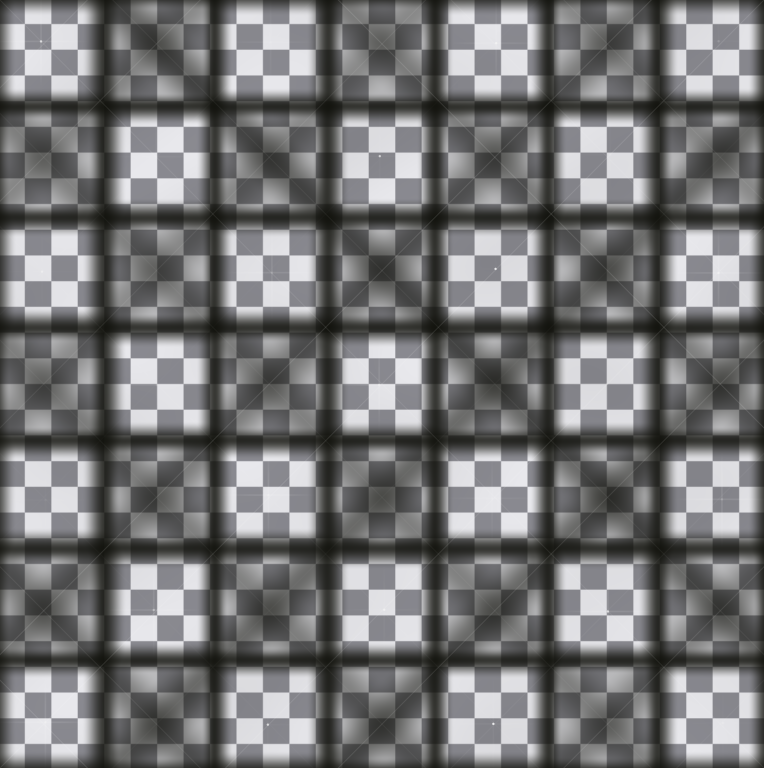
This pattern is drawn by a Shadertoy shader. Its source:

```glsl
#define CHECKS vec2(28.88, 29.87)   // small checks across and down
#define GRID_PITCH 0.1443           // spacing of the shadow bands
#define CROSS_PITCH 0.1476          // spacing of the diagonal crosses
#define BAND_LIT 0.18               // band falloff inside bright cells
#define BAND_DIM 0.13               // band falloff inside dim cells
#define BAND_FLOOR 0.20             // light left at the core of a band
#define DIM_LEVEL 0.80              // light level of the dim cells
#define SCRATCH 0.10                // strength of the hairlines
#define HAIR 0.0007                 // hairline half width
#define PALE vec3(0.885, 0.885, 0.900)
#define SLATE vec3(0.525, 0.525, 0.550)
#define SHADOW vec3(0.065, 0.067, 0.045)

float hash(vec2 p) {
    return fract(sin(dot(p, vec2(127.1, 311.7))) * 43758.5);
}

// Square wave in [-1, 1], positive around even integers, softened by w
vec2 squareWave(vec2 p, vec2 w) {
    return clamp((abs(mod(p, 2.0) - 1.0) - 0.5) / w, -1.0, 1.0);
}

// Light along one axis of the band grid, with small shifts per band
float bandLight(float g, float seed, float width) {
    float id = floor(g);
    float h = hash(vec2(id, seed));
    float dist = abs(g - id - 0.5 - 0.04 * (h - 0.5));
    float reach = width * mix(0.9, 1.15, hash(vec2(seed, id)));
    return mix(BAND_FLOOR, 1.0, smoothstep(0.0, reach, dist));
}

// Dark valley along odd diagonals, each with its own depth
float valleyLight(float s, float seed) {
    float id = floor(s * 0.5) * 2.0 + 1.0;
    float depth = mix(0.50, 0.74, hash(vec2(id, seed)));
    return mix(depth, 1.0, smoothstep(0.0, 0.42, abs(s - id)));
}

// Thin line of half width w, softened by one pixel
float hairline(float dist, float w, float px) {
    return 1.0 - smoothstep(max(w - px * 0.5, 0.0), w + px, abs(dist));
}

void mainImage(out vec4 fragColor, in vec2 fragCoord) {
    vec2 p = fragCoord / iResolution.xy - 0.5;
    float px = 1.0 / iResolution.y;

    // Checkerboard
    vec2 check = squareWave(p * CHECKS + vec2(0.0, -0.5), CHECKS * px * 0.7);
    vec3 color = mix(PALE, SLATE, 0.5 + 0.5 * check.x * check.y);

    // Alternating bright and dim cells between soft bands
    vec2 g = p / GRID_PITCH;
    vec2 side = squareWave(g, vec2(0.06));
    float lit = 0.5 + 0.5 * side.x * side.y;
    float width = mix(BAND_DIM, BAND_LIT, lit);
    float light = bandLight(g.x, 3.0, width) * bandLight(g.y, 8.0, width);

    // Diagonal crosses shade the dim cells
    vec2 d = p / CROSS_PITCH;
    vec2 diag = vec2(d.x + d.y, d.x - d.y);
    float valley = valleyLight(diag.x, 5.0) * valleyLight(diag.y, 11.0);
    light *= mix(DIM_LEVEL * valley, 1.0, lit);

    // Slow uneven wear from layered sines
    float wear = sin(p.x * 17.0 + 2.0 * sin(p.y * 11.0))
               + 0.6 * sin(p.y * 29.0 - p.x * 13.0 + 1.7);
    light *= 1.0 + 0.02 * wear;
    color = mix(SHADOW, color, clamp(light, 0.0, 1.05));

    // Faint diagonal hairlines
    float w = HAIR / CROSS_PITCH;
    float soft = px / CROSS_PITCH;
    vec2 rail = round(diag);
    float scratch = hairline(diag.x - rail.x, w, soft) * hash(vec2(rail.x, 21.0))
                  + hairline(diag.y - rail.y, w, soft) * hash(vec2(rail.y, 34.0));

    // Short upright hairlines and a glint near each bright centre
    vec2 cell = round(d);
    vec2 jitter = 0.05 * (vec2(hash(cell), hash(cell + 19.0)) - 0.5);
    vec2 q = d - cell - jitter;
    float even = 1.0 - mod(abs(cell.x + cell.y), 2.0);
    float fade = (1.0 - smoothstep(0.1, 0.45, length(q))) * hash(cell + 7.0);
    scratch += even * fade * (hairline(q.x, w, soft) + hairline(q.y, w, soft));
    float glint = even * hairline(length(q), w * 1.6, soft) * hash(cell + 43.0);

    color += SCRATCH * scratch * (1.0 - color);
    color = mix(color, vec3(0.95), glint);
    fragColor = vec4(color, 1.0);
}
```
